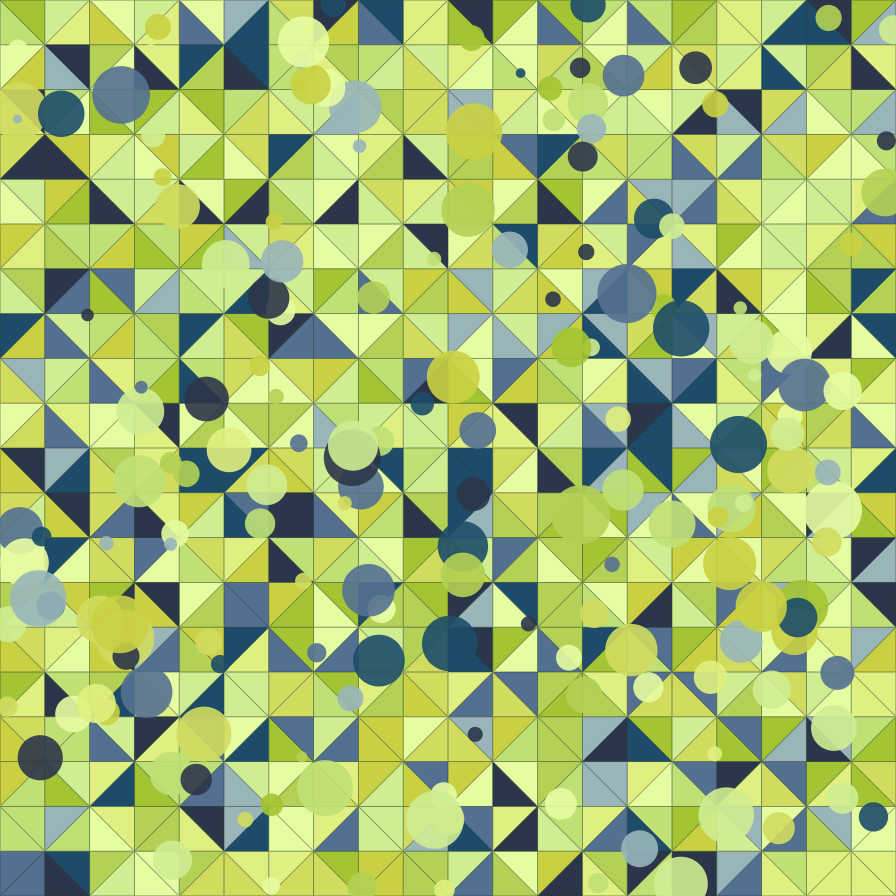
Write a WebGL 1 fragment shader that draws this pattern.

```glsl
precision highp float;
// A 20 by 20 mosaic of squares, each halved by a diagonal that alternates like a
// checkerboard, with every triangle tinted at random and outlined by hairlines.
// Translucent discs in the same palette are scattered on top by a hashed loop.

uniform vec2 u_resolution;

const float CELLS = 20.0;

float hash(vec2 p) {
  vec3 q = fract(vec3(p.xyx) * 0.1031);
  q += dot(q, q.yzx + 33.33);
  return fract((q.x + q.y) * q.z);
}

// Weighted palette: limes and yellows mostly, then blues
vec3 palette(float t) {
  if (t < 0.06) return vec3(0.17, 0.21, 0.29);
  if (t < 0.13) return vec3(0.11, 0.30, 0.41);
  if (t < 0.21) return vec3(0.33, 0.44, 0.57);
  if (t < 0.29) return vec3(0.60, 0.71, 0.73);
  if (t < 0.36) return vec3(0.79, 0.82, 0.26);
  if (t < 0.43) return vec3(0.64, 0.77, 0.20);
  if (t < 0.51) return vec3(0.70, 0.82, 0.33);
  if (t < 0.59) return vec3(0.75, 0.88, 0.46);
  if (t < 0.68) return vec3(0.82, 0.86, 0.37);
  if (t < 0.78) return vec3(0.81, 0.93, 0.57);
  if (t < 0.88) return vec3(0.88, 0.94, 0.50);
  return vec3(0.90, 0.99, 0.63);
}

// Signed offset from the cell's diagonal, in cells
float diagonal(vec2 g) {
  vec2 cell = floor(g);
  vec2 f = g - cell;
  float flip = mod(cell.x + cell.y, 2.0);
  return (f.y - mix(f.x, 1.0 - f.x, flip)) * 0.7071;
}

vec3 triangleColour(vec2 g) {
  float upper = step(0.0, diagonal(g));
  return palette(hash(floor(g) + vec2(37.0 * upper + 11.0, 53.0 * upper + 5.0)));
}

// Share of a pixel covered by a line at distance d
float lineCover(float d, float width, float px) {
  float h = 0.5 * width;
  return max(min(d + 0.5 * px, h) - max(d - 0.5 * px, -h), 0.0) / px;
}

void main() {
  float px = 1.0 / min(u_resolution.x, u_resolution.y);
  vec2 p = gl_FragCoord.xy * px;

  // Mosaic, averaged over 3 by 3 samples for smooth seams
  vec3 colour = vec3(0.0);
  for (int j = 0; j < 3; j++) {
    for (int i = 0; i < 3; i++) {
      vec2 offset = (vec2(float(i), float(j)) - 1.0) / 3.0;
      colour += triangleColour((p + offset * px) * CELLS) / 9.0;
    }
  }

  // Hairlines along the grid and the diagonals
  vec2 g = p * CELLS;
  vec2 edge = abs(fract(g + 0.5) - 0.5) / CELLS;
  float gridLine = lineCover(min(edge.x, edge.y), 0.001, px);
  float slantLine = lineCover(abs(diagonal(g)) / CELLS, 0.001, px);
  colour = mix(colour, vec3(0.17, 0.23, 0.20), max(gridLine * 0.6, slantLine * 0.5));

  // Scattered discs, later ones over earlier ones
  for (int i = 0; i < 170; i++) {
    float id = float(i) + 1.0;
    vec2 centre = vec2(hash(vec2(id, 17.0)), hash(vec2(id, 43.0)));
    float radius = mix(0.005, 0.033, hash(vec2(id, 71.0)));
    float d = length(p - centre) - radius;
    float cover = clamp(0.5 - d / px, 0.0, 1.0);
    if (cover > 0.0) {
      colour = mix(colour, palette(hash(vec2(id, 97.0))), 0.9 * cover);
    }
  }

  gl_FragColor = vec4(colour, 1.0);
}
```
